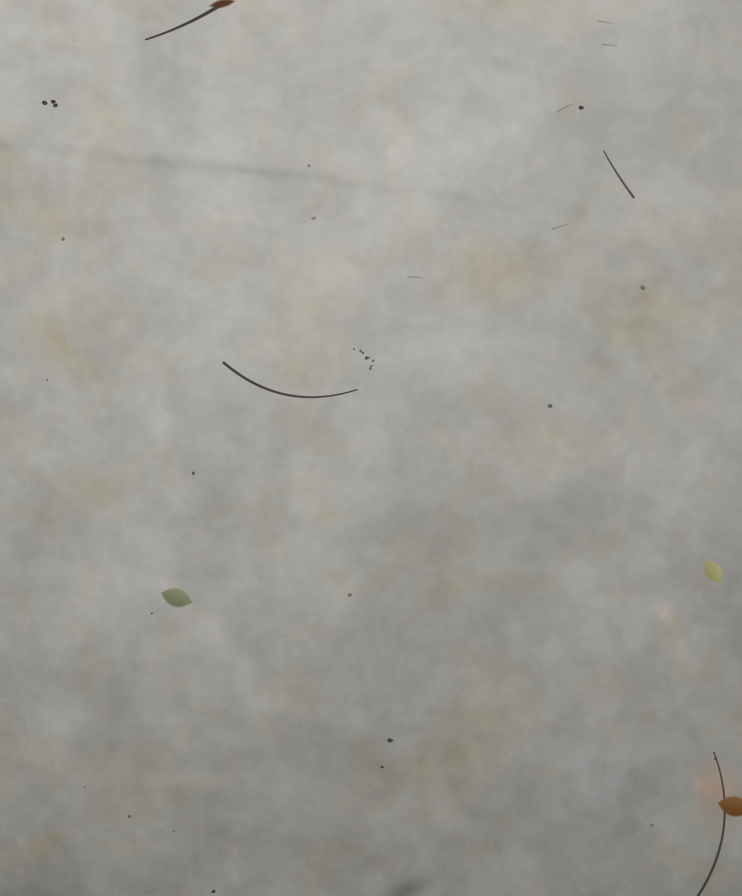
A Shadertoy shader for this texture:

```glsl
float hash(vec2 p) {
    vec3 q = fract(p.xyx * vec3(0.1031, 0.1030, 0.0973));
    q += dot(q, q.yzx + 33.33);
    return fract((q.x + q.y) * q.z);
}

float noise(vec2 p) {
    vec2 i = floor(p), f = fract(p);
    f = f * f * (3.0 - 2.0 * f);
    return mix(mix(hash(i), hash(i + vec2(1, 0)), f.x),
               mix(hash(i + vec2(0, 1)), hash(i + vec2(1, 1)), f.x), f.y);
}

// Layered noise, centred on zero
float fbm(vec2 p) {
    float sum = 0.0, amp = 0.5;
    for (int i = 0; i < 5; i++) {
        sum += amp * (noise(p) - 0.5);
        p = mat2(1.6, 1.2, -1.2, 1.6) * p + 17.3;
        amp *= 0.6;
    }
    return sum;
}

// Soft round stain
float blot(vec2 p, vec2 centre, vec2 size) {
    vec2 q = (p - centre) / size;
    return exp(-dot(q, q));
}

// Bent twig that thins towards its second end
float twig(vec2 p, vec2 a, vec2 b, float bend, float width) {
    vec2 d = b - a;
    float t = clamp(dot(p - a, d) / dot(d, d), 0.0, 1.0);
    vec2 q = a + d * t + normalize(vec2(-d.y, d.x)) * bend * 4.0 * t * (1.0 - t);
    float w = width * (1.0 - 0.6 * t);
    return 1.0 - smoothstep(w - 0.0008, w + 0.0012, length(p - q));
}

// Pointed leaf; returns coverage and the height across it
vec2 leaf(vec2 p, vec2 centre, float angle, vec2 size) {
    float c = cos(angle), s = sin(angle);
    vec2 q = mat2(c, -s, s, c) * (p - centre) / size;
    float edge = (abs(q.y) - 1.0 + q.x * q.x) * size.y;
    return vec2(1.0 - smoothstep(-0.002, 0.002, edge), q.y);
}

// Ragged dot with a soft rim
float crumb(vec2 p, vec2 centre, float radius) {
    float d = length((p - centre) * vec2(1.0, 1.2)) + 0.002 * (noise(p * 380.0) - 0.5);
    return 1.0 - smoothstep(radius - 0.001, radius + 0.001, d);
}

void mainImage(out vec4 fragColor, in vec2 fragCoord) {
    vec2 p = fragCoord / iResolution.y;

    // Light falling off towards the bottom and right
    float light = 0.507 + 0.335 * p.y - 0.15 * p.y * p.y;
    light -= 0.025 * (p.x - 0.41) + 0.12 * (p.x - 0.41) * (p.x - 0.41);
    vec3 col = vec3(light + 0.002, light + 0.002, light - 0.012);

    // Cloudy mottling, wisps and fine grain
    vec2 warp = p + 0.06 * vec2(fbm(p * 9.0), fbm(p * 9.0 + 40.0));
    col += 0.075 * fbm(warp * 6.0 + 3.0) * vec3(0.9, 1.0, 1.15);
    col += 0.085 * fbm(warp * 17.0 + 11.0);
    col += 0.05 * fbm(p * vec2(45.0, 55.0));
    col += 0.008 * (noise(p * 260.0) - 0.5);

    // Ochre stains
    float stain = 0.6 * smoothstep(-0.02, 0.28, fbm(warp * 9.0 + 83.0));
    stain += 0.6 * smoothstep(-0.02, 0.3, fbm(warp * 20.0 + 29.0));
    stain += 1.3 * blot(warp, vec2(0.55, 0.69), vec2(0.07, 0.04));
    stain += 0.7 * blot(warp, vec2(0.09, 0.755), vec2(0.06, 0.03));
    stain += 0.5 * blot(warp, vec2(0.22, 0.75), vec2(0.05, 0.04));
    stain += 0.5 * blot(warp, vec2(0.06, 0.63), vec2(0.07, 0.03));
    stain += 0.6 * blot(warp, vec2(0.6, 0.5), vec2(0.09, 0.04));
    stain += 0.9 * blot(warp, vec2(0.51, 0.16), vec2(0.06, 0.04));
    stain += 0.7 * blot(warp, vec2(0.15, 0.12), vec2(0.06, 0.05));
    stain += 0.7 * blot(warp, vec2(0.57, 0.99), vec2(0.13, 0.025));
    stain += 0.9 * blot(p, vec2(0.05, 0.04 + 0.4 * p.x), vec2(0.03, 0.012));
    col += stain * vec3(0.008, -0.011, -0.045);
    col += blot(warp, vec2(0.81, 0.11), vec2(0.025)) * vec3(0.06, -0.01, -0.05);
    col += blot(warp, vec2(0.77, 0.54), vec2(0.02)) * vec3(0.03, 0.0, -0.01);
    col += blot(warp, vec2(0.745, 0.305), vec2(0.012)) * vec3(0.08, 0.05, 0.04);

    // Grey crease and smudges
    float crease = p.y - 0.837 + 0.105 * p.x + 0.02 * fbm(p * 9.0);
    float patchy = (1.0 - smoothstep(0.3, 0.8, p.x)) * (0.8 + 1.5 * fbm(p * 14.0));
    col -= 0.045 * patchy * exp(-pow(crease / 0.008, 2.0));
    col -= 0.1 * blot(p, vec2(0.45, 0.005 + 0.4 * (p.x - 0.45)), vec2(0.03, 0.01));
    col -= 0.03 * blot(warp, vec2(0.58, 0.42), vec2(0.14, 0.04));
    col -= 0.025 * blot(warp, vec2(0.32, 0.2), vec2(0.06, 0.015));

    // Lone crumbs and faint hairs
    vec3 dark = vec3(0.2, 0.17, 0.16);
    for (float i = 0.0; i < 18.0; i++) {
        vec2 at = vec2(0.82 * hash(vec2(i, 4.0)), hash(vec2(i, 9.0)));
        float size = mix(0.0009, 0.0028, hash(vec2(i, 15.0)));
        col = mix(col, dark, mix(0.3, 0.85, hash(vec2(i, 21.0))) * crumb(p, at, size));
    }
    for (float i = 0.0; i < 5.0; i++) {
        vec2 at = vec2(0.45 + 0.36 * hash(vec2(i, 33.0)), 0.6 + 0.39 * hash(vec2(i, 37.0)));
        vec2 reach = vec2(0.016, 0.014 * (hash(vec2(i, 41.0)) - 0.2));
        col = mix(col, dark, 0.25 * twig(p, at, at + reach, 0.0003, 0.0007));
    }

    // Two crumbled clusters
    for (float i = 0.0; i < 9.0; i++) {
        vec2 jitter = 0.01 * (vec2(hash(vec2(i, 51.0)), hash(vec2(i, 57.0))) - 0.5);
        vec2 at = mix(vec2(0.397, 0.607), vec2(0.418, 0.588), i / 8.0) + jitter;
        col = mix(col, dark, 0.55 * crumb(p, at, 0.0014));
        at = vec2(0.053, 0.879) + 2.0 * jitter;
        col = mix(col, dark, 0.8 * step(i, 3.0) * crumb(p, at, 0.0024));
    }

    // Twigs
    col = mix(col, dark, 0.85 * twig(p, vec2(0.247, 0.995), vec2(0.163, 0.956), 0.003, 0.0018));
    col = mix(col, dark, 0.85 * twig(p, vec2(0.25, 0.595), vec2(0.398, 0.565), -0.021, 0.0014));
    col = mix(col, dark, 0.7 * twig(p, vec2(0.707, 0.78), vec2(0.674, 0.831), 0.001, 0.0012));
    col = mix(col, dark, 0.8 * twig(p, vec2(0.779, 0.0), vec2(0.797, 0.16), -0.02, 0.0014));

    // Fallen leaves and brown husks
    vec2 l = leaf(p, vec2(0.197, 0.333), -0.3, vec2(0.018, 0.01));
    col = mix(col, vec3(0.46, 0.47, 0.37) + 0.06 * l.y, l.x);
    l = leaf(p, vec2(0.796, 0.362), -0.9, vec2(0.015, 0.009));
    col = mix(col, vec3(0.59, 0.57, 0.39) + 0.05 * l.y, l.x);
    l = leaf(p, vec2(0.82, 0.1), -0.2, vec2(0.019, 0.011));
    col = mix(col, vec3(0.42, 0.29, 0.17) + 0.06 * l.y, l.x);
    l = leaf(p, vec2(0.248, 0.996), 0.2, vec2(0.014, 0.004));
    col = mix(col, vec3(0.33, 0.22, 0.17), l.x);

    fragColor = vec4(clamp(col, 0.0, 1.0), 1.0);
}
```
